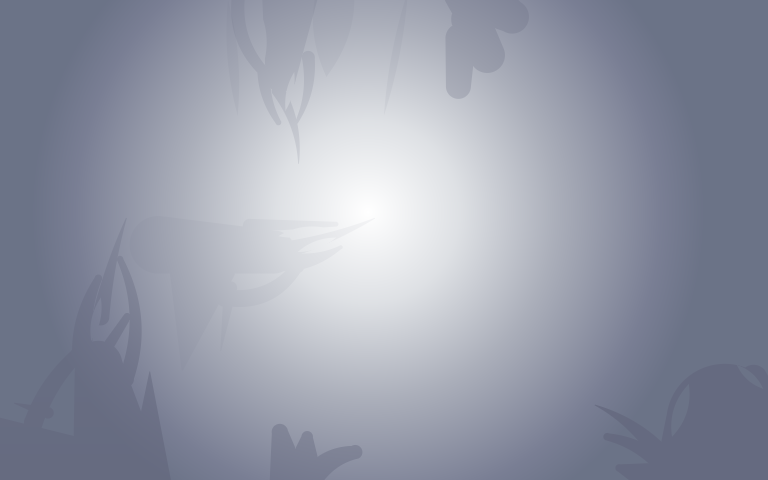
Write a WebGL 1 fragment shader that draws this background.

```glsl
precision highp float;
// Soft white glow on slate blue, with faint plant-like silhouettes at the edges.
uniform vec2 u_resolution;

const float ASPECT = 1.6;
const vec2 GLOW_CENTER = vec2(0.767, 0.558);
const vec4 GLOW_RADII = vec4(0.19, 0.39, 0.61, 0.70);
const vec3 WHITE = vec3(1.0);
const vec3 MIST = vec3(0.87, 0.88, 0.895);
const vec3 SILVER = vec3(0.67, 0.685, 0.73);
const vec3 LILAC = vec3(0.475, 0.495, 0.58);
const vec3 SLATE = vec3(0.42, 0.45, 0.53);
const vec3 SHADE = vec3(0.39, 0.405, 0.49);

// Along/across coordinates of p relative to the line from ab.xy to ab.zw.
vec2 alongLine(vec2 p, vec4 ab) {
  vec2 dir = normalize(ab.zw - ab.xy);
  p -= ab.xy;
  return vec2(dot(p, dir), dot(p, vec2(-dir.y, dir.x)));
}

// Tapered arc; shape holds start radius, end radius and bend.
float stroke(vec2 p, vec4 ab, vec3 shape) {
  float len = distance(ab.xy, ab.zw);
  vec2 q = alongLine(p, ab);
  float h = clamp(q.x / len, 0.0, 1.0);
  q -= vec2(h * len, shape.z * 4.0 * h * (1.0 - h));
  return length(q) - mix(shape.x, shape.y, h);
}

// Lens that is pointed at both ends.
float leaf(vec2 p, vec4 ab, float radius) {
  float len = distance(ab.xy, ab.zw);
  vec2 q = alongLine(p, ab);
  float h = clamp(q.x / len, 0.0, 1.0);
  return length(q - vec2(h * len, 0.0)) - radius * 4.0 * h * (1.0 - h);
}

float hangingRoots(vec2 p) {
  float d = stroke(p, vec4(0.605, 1.02, 0.585, 0.84), vec3(0.06, 0.032, 0.0));
  d = min(d, stroke(p, vec4(0.497, 1.01, 0.55, 0.85), vec3(0.015, 0.012, -0.02)));
  d = min(d, stroke(p, vec4(0.55, 0.85, 0.58, 0.745), vec3(0.014, 0.006, -0.008)));
  d = min(d, stroke(p, vec4(0.642, 0.88, 0.615, 0.74), vec3(0.014, 0.003, 0.012)));
  d = min(d, stroke(p, vec4(0.58, 0.81, 0.622, 0.66), vec3(0.014, 0.001, 0.012)));
  d = max(d, -leaf(p, vec4(0.535, 0.99, 0.55, 0.87), 0.012));
  return max(d, -leaf(p, vec4(0.613, 0.85, 0.595, 0.77), 0.007));
}

float faintFronds(vec2 p) {
  float d = leaf(p, vec4(0.71, 1.12, 0.68, 0.84), 0.042);
  d = min(d, leaf(p, vec4(0.475, 1.0, 0.495, 0.76), 0.011));
  return min(d, leaf(p, vec4(0.80, 0.76, 0.85, 1.02), 0.008));
}

float roundedLobes(vec2 p) {
  float d = stroke(p, vec4(0.955, 0.82, 0.96, 0.92), vec3(0.026, 0.032, 0.0));
  d = min(d, stroke(p, vec4(1.015, 0.885, 0.98, 0.96), vec3(0.037, 0.04, 0.0)));
  d = min(d, stroke(p, vec4(1.067, 0.965, 1.01, 1.0), vec3(0.035, 0.05, 0.0)));
  return min(d, stroke(p, vec4(0.955, 1.01, 1.0, 0.93), vec3(0.03, 0.03, 0.0)));
}

float driftingBranch(vec2 p) {
  float d = stroke(p, vec4(0.33, 0.49, 0.57, 0.475), vec3(0.06, 0.045, 0.0));
  d = min(d, stroke(p, vec4(0.42, 0.44, 0.38, 0.23), vec3(0.07, 0.002, 0.0)));
  d = min(d, stroke(p, vec4(0.52, 0.53, 0.70, 0.533), vec3(0.014, 0.005, 0.0)));
  d = min(d, stroke(p, vec4(0.60, 0.48, 0.78, 0.545), vec3(0.018, 0.001, -0.005)));
  d = min(d, stroke(p, vec4(0.57, 0.46, 0.71, 0.485), vec3(0.025, 0.004, -0.015)));
  d = min(d, stroke(p, vec4(0.47, 0.38, 0.62, 0.445), vec3(0.02, 0.014, -0.025)));
  d = min(d, stroke(p, vec4(0.48, 0.40, 0.46, 0.27), vec3(0.014, 0.001, 0.0)));
  d = max(d, -leaf(p, vec4(0.58, 0.508, 0.68, 0.525), 0.01));
  return max(d, -leaf(p, vec4(0.62, 0.475, 0.70, 0.505), 0.008));
}

float tallPlant(vec2 p) {
  float d = stroke(p, vec4(0.25, -0.02, 0.205, 0.24), vec3(0.10, 0.05, 0.0));
  d = min(d, stroke(p, vec4(0.175, 0.25, 0.205, 0.42), vec3(0.025, 0.008, 0.014)));
  d = min(d, stroke(p, vec4(0.21, 0.34, 0.263, 0.545), vec3(0.018, 0.001, 0.005)));
  d = min(d, stroke(p, vec4(0.25, 0.46, 0.262, 0.21), vec3(0.007, 0.017, 0.026)));
  d = min(d, stroke(p, vec4(0.2, 0.24, 0.265, 0.34), vec3(0.014, 0.008, 0.0)));
  d = min(d, stroke(p, vec4(0.31, -0.02, 0.312, 0.225), vec3(0.05, 0.001, 0.0)));
  d = min(d, stroke(p, vec4(0.16, 0.26, 0.07, 0.12), vec3(0.015, 0.02, -0.01)));
  d = min(d, stroke(p, vec4(0.10, 0.14, 0.03, 0.16), vec3(0.012, 0.001, 0.0)));
  d = min(d, stroke(p, vec4(-0.05, 0.06, 0.15, 0.0), vec3(0.08, 0.09, 0.0)));
  d = max(d, -leaf(p, vec4(0.19, 0.29, 0.21, 0.38), 0.009));
  return max(d, -leaf(p, vec4(0.12, 0.10, 0.15, 0.20), 0.014));
}

float smallStump(vec2 p) {
  float d = stroke(p, vec4(0.583, 0.10, 0.605, -0.02), vec3(0.017, 0.045, 0.0));
  d = min(d, stroke(p, vec4(0.64, 0.09, 0.63, 0.0), vec3(0.012, 0.045, 0.0)));
  return min(d, stroke(p, vec4(0.655, 0.01, 0.74, 0.058), vec3(0.025, 0.015, 0.01)));
}

float cornerBush(vec2 p) {
  float d = stroke(p, vec4(1.51, 0.12, 1.49, -0.02), vec3(0.122, 0.13, 0.0));
  d = min(d, stroke(p, vec4(1.37, 0.06, 1.24, 0.156), vec3(0.02, 0.001, -0.01)));
  d = min(d, stroke(p, vec4(1.38, 0.03, 1.265, 0.09), vec3(0.018, 0.008, -0.01)));
  d = min(d, stroke(p, vec4(1.40, -0.01, 1.29, 0.025), vec3(0.05, 0.008, 0.0)));
  d = min(d, stroke(p, vec4(1.57, 0.21, 1.61, 0.16), vec3(0.03, 0.02, 0.0)));
  d = max(d, -leaf(p, vec4(1.40, 0.09, 1.435, 0.20), 0.014));
  return max(d, -leaf(p, vec4(1.535, 0.24, 1.59, 0.19), 0.008));
}

// Blend a silhouette with a one-pixel soft edge.
void shade(inout vec3 color, float d, float opacity) {
  color = mix(color, SHADE, opacity * clamp(0.5 - d * u_resolution.y, 0.0, 1.0));
}

void main() {
  vec2 p = gl_FragCoord.xy / u_resolution * vec2(ASPECT, 1.0);
  // Radial glow
  float r = distance(p, GLOW_CENTER);
  vec3 color = mix(WHITE, MIST, clamp(r / GLOW_RADII.x, 0.0, 1.0));
  vec3 t = clamp((r - GLOW_RADII.xyz) / (GLOW_RADII.yzw - GLOW_RADII.xyz), 0.0, 1.0);
  color = mix(mix(mix(color, SILVER, t.x), LILAC, t.y), SLATE, t.z);
  // Silhouettes
  shade(color, faintFronds(p), 0.07);
  shade(color, hangingRoots(p), 0.15);
  shade(color, roundedLobes(p), 0.24);
  shade(color, driftingBranch(p), 0.06);
  shade(color, tallPlant(p), mix(0.7, 0.25, clamp(p.y * 2.0, 0.0, 1.0)));
  shade(color, smallStump(p), 0.4);
  shade(color, cornerBush(p), 0.75);
  gl_FragColor = vec4(color, 1.0);
}
```
